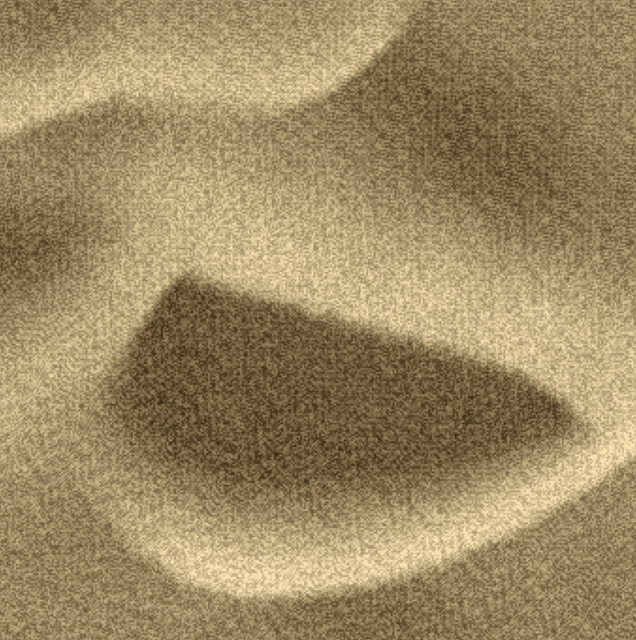
Give the GLSL for this texture, as a WebGL 2 fragment shader.

```glsl
#version 300 es
precision highp float;
// Wind-shaped sand dunes in low sunlight, with a shaded hollow and fine grain.

uniform vec2 u_resolution;
out vec4 outColor;

// Colours of sand in shade and in sun
const vec3 SHADE_SAND = vec3(0.35, 0.28, 0.16);
const vec3 SUN_SAND = vec3(0.89, 0.80, 0.62);

// Light levels: 0 is shade, 1 is full sun
const float GROUND_LIGHT = 0.48;
const float HOLLOW_LIGHT = 0.13;
const float RIDGE_LIGHT = 0.88;
const float SKYWARD_LIGHT = 0.52;
const float SUN_ARM_LIGHT = 0.38;
const float LEFT_ARM_LIGHT = 0.26;
const float LIP_LIGHT = 0.13;

// Grain: cells per canvas height and strength
const float FINE_CELLS = 340.0;
const float COARSE_CELLS = 150.0;
const float FINE_GRAIN = 0.56;
const float COARSE_GRAIN = 0.20;
const float MOTTLE = 0.07;

float hash(vec2 cell) {
    return fract(sin(dot(cell, vec2(127.1, 311.7))) * 43758.5453);
}

// Smooth value noise centred on zero
float noise(vec2 p) {
    vec2 i = floor(p);
    vec2 f = fract(p);
    f = f * f * (3.0 - 2.0 * f);
    float low = mix(hash(i), hash(i + vec2(1.0, 0.0)), f.x);
    float high = mix(hash(i + vec2(0.0, 1.0)), hash(i + 1.0), f.x);
    return mix(low, high, f.y) - 0.5;
}

// Soft elliptical patch, turned by an angle
float patchAt(vec2 p, vec2 centre, vec2 radius, float angle) {
    vec2 d = p - centre;
    float c = cos(angle), s = sin(angle);
    d = vec2(c * d.x + s * d.y, c * d.y - s * d.x) / radius;
    return exp(-dot(d, d));
}

float bell(float d, float width) {
    return exp(-d * d / (width * width));
}

float softEdge(float d, float width) {
    return smoothstep(-width, width, d);
}

// Height of the distant ridge line
float farRidge(float x) {
    float rise = max(x - 0.41, 0.0);
    float saddle = 0.829 + 0.1 * max(0.39 - x, 0.0) + 2.5 * rise * rise;
    return min(0.785 + 0.36 * x, saddle);
}

// Height of the near crest, steeper on its left
float nearCrest(float x) {
    float u = x - 0.40;
    return 0.065 + (u < 0.0 ? 2.2 : 0.62) * u * u;
}

// Shaded hollow bounded by its rim, left wall and sunlit floor
float hollowMask(vec2 p, float aboveCrest) {
    float drop = max(p.x - 0.76, 0.0);
    float rim = 0.570 - 0.28 * (p.x - 0.283) - 2.0 * drop * drop;
    float s = max(p.y - 0.362, -0.13);
    float wall = 0.158 + 0.34 * s + 1.25 * s * s;
    float wallBlur = mix(0.07, 0.014, smoothstep(0.30, 0.52, p.y));
    float floorFade = smoothstep(0.04, mix(0.27, 0.15, p.x), aboveCrest);
    return softEdge(rim - p.y, 0.024) * softEdge(p.x - wall, wallBlur) * floorFade;
}

float duneLight(vec2 p) {
    float aboveCrest = p.y - nearCrest(p.x);
    float inside = softEdge(aboveCrest, 0.013);

    // Sunlit arms running down both sides of the central dune
    float sunArm = bell(max(p.y - 0.64 + 0.30 * (p.x - 0.29), 0.0), 0.13);
    float leftArm = bell(p.y - 0.36 - 0.9 * p.x, 0.12);
    float toRight = smoothstep(0.08, 0.34, p.x);
    float outer = GROUND_LIGHT + LEFT_ARM_LIGHT * leftArm * (1.0 - toRight);
    float inner = outer + SUN_ARM_LIGHT * sunArm * toRight;

    // Shade beneath the near crest
    outer -= 0.20 * patchAt(p, vec2(0.57, 0.03), vec2(0.17, 0.07), 0.1);
    outer -= 0.10 * patchAt(p, vec2(0.15, 0.17), vec2(0.08, 0.09), -0.8);
    outer -= 0.07 * patchAt(p, vec2(0.95, 0.03), vec2(0.25, 0.10), 0.0);

    // Shaded slopes behind the central dune
    inner -= 0.30 * patchAt(p, vec2(0.74, 0.78), vec2(0.32, 0.13), -0.58);
    inner -= 0.30 * patchAt(p, vec2(0.0, 0.60), vec2(0.19, 0.085), 0.1);
    inner -= 0.13 * patchAt(p, vec2(0.15, 0.80), vec2(0.10, 0.05), 0.3);

    // Bright lip of the crest, then the hollow
    inner += LIP_LIGHT * bell(aboveCrest - 0.03, 0.035) * smoothstep(0.12, 0.40, p.x);
    inner = mix(inner, HOLLOW_LIGHT, hollowMask(p, aboveCrest));
    float light = mix(outer, inner, inside);

    // Distant ridge, dissolving towards the right
    float aboveRidge = p.y - farRidge(p.x);
    float far = mix(RIDGE_LIGHT, SKYWARD_LIGHT, smoothstep(0.0, 0.16, aboveRidge));
    far -= 0.16 * patchAt(p, vec2(0.06, 0.97), vec2(0.14, 0.07), 0.3);
    float ridgeBlur = 0.014 + 0.025 * bell(p.x - 0.29, 0.12);
    float ridgeMask = softEdge(aboveRidge, ridgeBlur) * (1.0 - smoothstep(0.57, 0.70, p.x));
    return mix(light, far, ridgeMask);
}

void main() {
    vec2 p = gl_FragCoord.xy / u_resolution;
    vec2 g = gl_FragCoord.xy / u_resolution.y;
    float grain = FINE_GRAIN * noise(g * FINE_CELLS) + COARSE_GRAIN * noise(g * COARSE_CELLS + 17.0);
    float light = duneLight(p + 0.006 * noise(g * 60.0)) + grain + MOTTLE * noise(g * 14.0);
    outColor = vec4(mix(SHADE_SAND, SUN_SAND, clamp(light, -0.35, 1.15)), 1.0);
}
```
